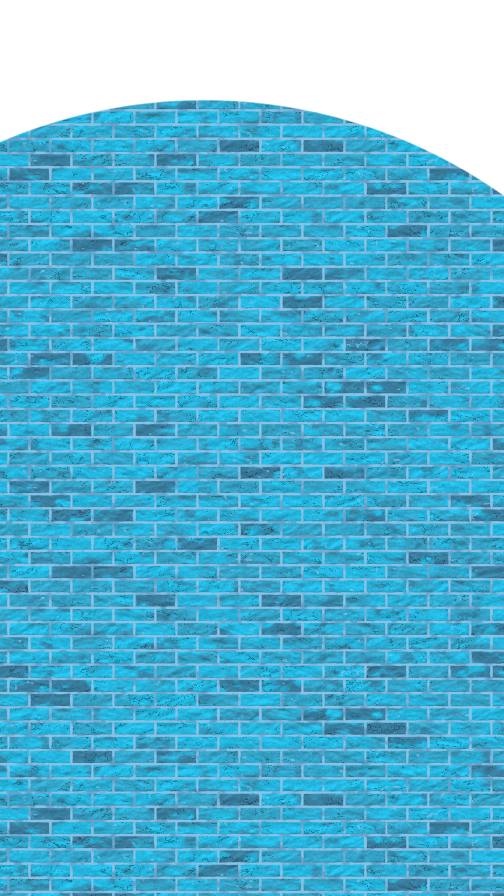
Reproduce this texture procedurally as a Shadertoy shader.

```glsl
// A blue brick wall in running bond, its top cut to a shallow arch on white.
// Brick edges come from a noise-roughened distance to the joints; hashes tone
// each brick and layered value noise adds creases, stains and pale chips.

#define BRICKS_ACROSS 12.0
#define ROW_HEIGHT 0.0282          // in canvas widths
#define ROWS_PER_TILE 23.0         // wear repeats after this many rows
#define BOND_OFFSET vec2(0.30, 0.24)
#define JOINT_HALF_WIDTH 0.085     // in row heights
#define EDGE_ROUGHNESS 0.075
#define RELIEF 0.42
#define DARK_BRICKS 0.13
#define ARCH_CENTRE vec2(0.405, 1.227)
#define ARCH_RADIUS 1.028

const vec3 BRIGHT = vec3(0.14, 0.72, 0.88);
const vec3 MIDDLE = vec3(0.20, 0.64, 0.78);
const vec3 DARK   = vec3(0.22, 0.49, 0.62);
const vec3 MORTAR = vec3(0.54, 0.76, 0.90);
const vec3 GRIME  = vec3(0.42, 0.63, 0.78);

float hash(vec2 p) {
    vec3 q = fract(vec3(p.xyx) * 0.1031);
    q += dot(q, q.yzx + 33.33);
    return fract((q.x + q.y) * q.z);
}

float noise(vec2 p) {
    vec2 i = floor(p), f = fract(p);
    f = f * f * (3.0 - 2.0 * f);
    return mix(mix(hash(i), hash(i + vec2(1, 0)), f.x),
               mix(hash(i + vec2(0, 1)), hash(i + vec2(1, 1)), f.x), f.y);
}

float fbm(vec2 p) {
    float sum = 0.0, amp = 0.5;
    for (int i = 0; i < 4; i++) {
        sum += amp * noise(p);
        p = p * 2.03 + 17.3;
        amp *= 0.5;
    }
    return sum / 0.9375;
}

// Slanted, stretched surface height, different on every brick
float brickHeight(vec2 p, float seed) {
    p.y += (seed - 0.4) * 0.7 * p.x;
    return fbm(p * vec2(1.3, 2.8) + seed * 71.0);
}

vec3 brickColour(vec2 p, vec2 id) {
    float seed = hash(id + 3.7);
    float stain = fbm(p * vec2(0.9, 1.8) + 40.0);

    // Base tone, with some bricks burnt dark in patches
    float tone = hash(id + 19.1) * 0.8 + (stain - 0.5) * 1.5;
    vec3 colour = mix(BRIGHT, MIDDLE, smoothstep(0.15, 0.65, tone));
    float burnt = step(1.0 - DARK_BRICKS, hash(id + 51.3));
    colour = mix(colour, DARK, burnt * smoothstep(0.25, 0.55, stain));
    colour = mix(colour, DARK, 0.7 * smoothstep(0.62, 0.78, stain));

    // Light from above on the rough face, and dark creases
    float height = brickHeight(p, seed);
    float slope = height - brickHeight(p + vec2(0.06, 0.16), seed);
    colour *= 1.0 + RELIEF * clamp(slope, -0.4, 0.25);
    float crease = 1.0 - smoothstep(0.0, 0.035, abs(height - 0.5));
    crease *= smoothstep(0.5, 0.7, noise(p * vec2(0.8, 1.5) + 90.0));
    colour *= 1.0 - 0.3 * crease;

    // Sparse pale chips and fine grain
    float chip = smoothstep(0.76, 0.84, fbm(p * vec2(1.7, 2.6) + 130.0));
    colour = mix(colour, MORTAR, 0.65 * chip);
    return colour * (0.96 + 0.08 * noise(p * 9.0));
}

vec3 wall(vec2 p, float pixel) {
    // Bond layout, measured in row heights
    float brickLength = 1.0 / (BRICKS_ACROSS * ROW_HEIGHT);
    vec2 cell = vec2(p.x * BRICKS_ACROSS, p.y / ROW_HEIGHT) + BOND_OFFSET;
    float row = floor(cell.y);
    cell.x += 0.5 * mod(row + 1.0, 2.0);
    vec2 id = vec2(floor(cell.x), mod(row, ROWS_PER_TILE));
    vec2 local = fract(cell);
    vec2 surface = vec2(p.x / ROW_HEIGHT, id.y + local.y);

    // Uneven joints around each brick
    vec2 inset = (0.5 - abs(local - 0.5)) * vec2(brickLength, 1.0);
    float edge = min(inset.x, inset.y) - JOINT_HALF_WIDTH;
    edge += EDGE_ROUGHNESS * (fbm(surface * 2.6 + 7.0) - 0.5);
    float blur = 0.5 * pixel / ROW_HEIGHT + 0.015;
    float face = smoothstep(-blur, blur, edge);

    vec3 joint = mix(MORTAR, GRIME, smoothstep(0.46, 0.72, fbm(surface * 1.4)));
    vec3 brick = brickColour(surface, id);
    float lowerLip = smoothstep(0.72, 0.95, local.y);
    brick *= 1.0 - 0.13 * lowerLip * (1.0 - smoothstep(0.0, 0.14, edge));
    return mix(joint, brick, face);
}

void mainImage(out vec4 fragColor, in vec2 fragCoord) {
    // Canvas widths, measured down from the top left
    float pixel = 1.0 / iResolution.x;
    vec2 p = vec2(fragCoord.x, iResolution.y - fragCoord.y) * pixel;

    // Arch on top, straight sides below its centre
    vec2 fromCentre = p - ARCH_CENTRE;
    fromCentre.y = min(fromCentre.y, 0.0);
    float outside = length(fromCentre) - ARCH_RADIUS;
    float background = smoothstep(-pixel, pixel, outside);
    fragColor = vec4(mix(wall(p, pixel), vec3(1.0), background), 1.0);
}
```
